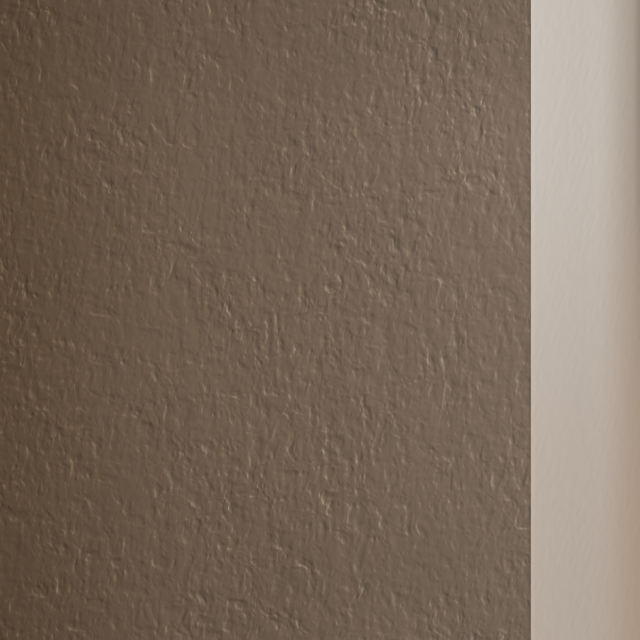
This texture is drawn by a WebGL 1 fragment shader. Its source:

```glsl
precision highp float;
// Rough brown plaster wall beside a smooth pale strip, lit from the upper right.

#define EDGE_X 0.8295
#define WALL_DARK vec3(0.350, 0.281, 0.213)
#define WALL_MID vec3(0.422, 0.354, 0.291)
#define WALL_LIGHT vec3(0.482, 0.420, 0.365)
#define STRIP_TOP vec3(0.770, 0.737, 0.702)
#define STRIP_LOW vec3(0.700, 0.648, 0.602)
#define GRAIN_SCALE vec2(82.0, 56.0)
#define RELIEF 0.92
#define LIGHT_STEP vec2(0.0021, 0.0017)

uniform vec2 u_resolution;

float hash(vec2 p) {
  vec3 q = fract(vec3(p.xyx) * 0.1031);
  q += dot(q, q.yzx + 33.33);
  return fract((q.x + q.y) * q.z);
}

float noise(vec2 p) {
  vec2 cell = floor(p);
  vec2 f = fract(p);
  f = f * f * f * (f * (f * 6.0 - 15.0) + 10.0);
  float low = mix(hash(cell), hash(cell + vec2(1.0, 0.0)), f.x);
  float high = mix(hash(cell + vec2(0.0, 1.0)), hash(cell + vec2(1.0, 1.0)), f.x);
  return mix(low, high, f.y);
}

// Lightly warped octaves with soft ridges, a little longer along the vertical.
float plasterHeight(vec2 p) {
  vec2 warp = vec2(noise(p * 38.0), noise(p * 38.0 + 71.0)) - 0.5;
  vec2 q = mat2(0.97, 0.24, -0.24, 0.97) * (p + 0.009 * warp) * GRAIN_SCALE;
  float height = 0.0;
  float amplitude = 0.5;
  for (int i = 0; i < 3; i++) {
    float n = noise(q);
    float ridge = 1.0 - sqrt(pow(2.0 * n - 1.0, 2.0) + 0.03);
    height += amplitude * mix(n, ridge, 0.35);
    q = mat2(0.87, 0.49, -0.49, 0.87) * q * 1.75 + 17.3;
    amplitude *= 0.56;
  }
  return height + 0.16 * noise(p * vec2(150.0, 34.0));
}

vec3 wallColor(vec2 p) {
  // Broad falloff of light towards the left and the lower corner.
  vec3 color = mix(WALL_DARK, WALL_MID, smoothstep(-0.08, 0.34, p.x));
  color = mix(color, WALL_LIGHT, smoothstep(0.22, 0.88, p.x) * 0.8);
  color *= 0.96 + 0.05 * smoothstep(0.0, 0.45, p.y);
  color *= 1.0 - 0.04 * smoothstep(0.78, 1.0, p.y);
  vec2 glow = (p - vec2(0.80, 0.74)) / vec2(0.22, 0.20);
  color *= 1.0 + 0.04 * exp(-dot(glow, glow));

  // Relief shading, slightly stronger in rough patches.
  float slope = plasterHeight(p) - plasterHeight(p + LIGHT_STEP);
  float patches = 0.6 * noise(p * vec2(11.0, 8.0) + 4.0) + 0.4 * noise(p * 27.0);
  float rough = mix(0.65, 1.2, smoothstep(0.2, 0.8, patches));
  float shade = clamp(slope * RELIEF * rough, -0.22, 0.28);
  color *= 1.0 + shade;
  color += vec3(0.9, 1.0, 1.08) * 0.35 * max(shade - 0.06, 0.0);

  // Faint vertical streaks and a darker line beside the corner.
  color *= 0.985 + 0.03 * noise(p * vec2(34.0, 9.0));
  color *= 1.0 - 0.10 * smoothstep(0.006, 0.0, EDGE_X - p.x);
  return color;
}

vec3 stripColor(vec2 p) {
  float across = clamp((p.x - EDGE_X) / (1.0 - EDGE_X), 0.0, 1.0);
  vec3 color = mix(STRIP_LOW, STRIP_TOP, smoothstep(-0.05, 0.95, p.y));
  color *= 1.0 + 0.02 * (1.0 - smoothstep(0.0, 0.5, across));

  // Outer side turns from warm tan below to shaded brown above.
  vec3 outer = mix(vec3(0.66, 0.57, 0.485), vec3(0.62, 0.56, 0.505), smoothstep(0.1, 0.8, p.y));
  color = mix(color, outer, 0.85 * smoothstep(0.58, 1.06, across));
  color *= 1.0 - 0.10 * smoothstep(0.93, 1.0, across) * smoothstep(0.35, 0.9, p.y);

  // Fine slanted brush grain.
  vec2 q = vec2(p.x - 0.35 * p.y, p.y);
  float grain = noise(q * vec2(190.0, 80.0)) - noise((q + LIGHT_STEP) * vec2(190.0, 80.0));
  return color * (1.0 + 0.026 * grain);
}

void main() {
  vec2 p = gl_FragCoord.xy / u_resolution;
  float aa = 0.8 / u_resolution.x;
  float side = smoothstep(EDGE_X - aa, EDGE_X + aa, p.x);
  vec3 color = mix(wallColor(p), stripColor(p), side);

  // Bright rounded arris just beyond the corner.
  float arris = exp(-pow((p.x - EDGE_X - 0.003) / 0.003, 2.0));
  color += 0.02 * arris * side;
  gl_FragColor = vec4(clamp(color, 0.0, 1.0), 1.0);
}
```
